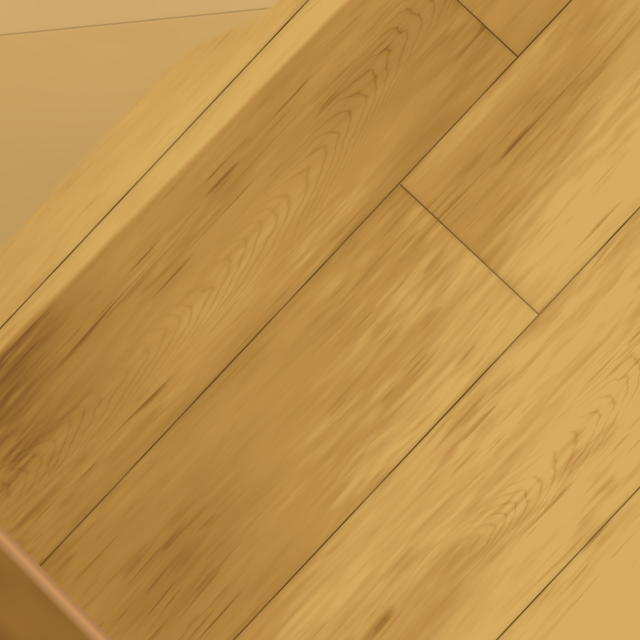
Reproduce this texture procedurally as a Shadertoy shader.

```glsl
#define ALONG vec2(0.6845, 0.729)
#define PLANK_WIDTH 0.2995
#define PLANK_LENGTH 1.6
#define FIRST_SEAM -0.333
#define FIRST_JOINT 1.218
#define STAGGER 0.271
#define SEAM_HALF_WIDTH 0.0007
#define BROAD_STRENGTH 0.75
#define FIBRE_STRENGTH 0.42
#define ARCH_STRENGTH 0.26
#define CRACK_STRENGTH 0.34

const vec3 UMBER = vec3(0.53, 0.35, 0.16);
const vec3 BROWN = vec3(0.67, 0.49, 0.23);
const vec3 HONEY = vec3(0.75, 0.56, 0.29);
const vec3 STRAW = vec3(0.85, 0.68, 0.38);
const vec3 SEAM = vec3(0.38, 0.25, 0.10);
const vec3 WALL = vec3(0.79, 0.63, 0.38);
const vec3 TRIM = vec3(0.67, 0.49, 0.31);

float hash(vec2 p) {
    vec3 q = fract(p.xyx * 0.1031);
    q += dot(q, q.yzx + 33.33);
    return fract((q.x + q.y) * q.z);
}

float noise(vec2 p) {
    vec2 i = floor(p), f = fract(p);
    f = f * f * (3.0 - 2.0 * f);
    return mix(mix(hash(i), hash(i + vec2(1, 0)), f.x),
               mix(hash(i + vec2(0, 1)), hash(i + vec2(1, 1)), f.x), f.y);
}

float fbm(vec2 p) {
    float sum = 0.0, gain = 0.5;
    for (int i = 0; i < 4; i++) {
        sum += gain * noise(p);
        p = p * 2.03 + 17.0;
        gain *= 0.5;
    }
    return sum / 0.9375;
}

// Coverage of a line whose centre lies at signed distance d
float stroke(float d, float halfWidth, float px) {
    return 1.0 - smoothstep(halfWidth - 0.5 * px, halfWidth + px, abs(d));
}

vec3 woodRamp(float tone) {
    float t = clamp(tone, 0.0, 1.0) * 3.0;
    vec3 c = mix(UMBER, BROWN, min(t, 1.0));
    c = mix(c, HONEY, clamp(t - 1.0, 0.0, 1.0));
    return mix(c, STRAW, clamp(t - 2.0, 0.0, 1.0));
}

// Change of tone from the figure of one plank; g is (along, across)
float woodFigure(vec2 g, float across, vec2 seed) {
    vec2 s = g + seed * 7.31;
    s.y += 0.014 * (noise(s * vec2(5.0, 9.0)) - 0.5);
    float broad = fbm(s * vec2(2.2, 11.0)) - 0.5;
    float tone = BROAD_STRENGTH * broad;

    // Short fibres, stronger in patches
    float patchy = smoothstep(0.25, 0.75, noise(s * vec2(5.0, 13.0) + 4.7));
    float fibre = 0.6 * noise(s * vec2(17.0, 150.0)) + 0.4 * noise(s * vec2(30.0, 260.0));
    tone += FIBRE_STRENGTH * (0.4 + 0.6 * patchy) * (fibre - 0.5);

    // Long nested arches down the heart of the plank
    float heart = across - 0.5 + 0.3 * (noise(vec2(s.x * 2.0, seed.y)) - 0.5);
    float phase = g.x * 26.0 + 190.0 * heart * heart + 3.0 * fbm(s * vec2(7.0, 26.0));
    float ring = pow(abs(2.0 * fract(phase) - 1.0), 4.0);
    float figured = smoothstep(0.35, 0.7, noise(s * vec2(3.0, 6.0) + 14.0));
    tone -= ARCH_STRENGTH * ring * figured * exp(-45.0 * heart * heart);

    // Fine pores and a few long splits
    float pore = smoothstep(0.70, 0.95, noise(s * vec2(15.0, 210.0) + 31.0));
    float split = smoothstep(0.84, 0.97, noise(s * vec2(6.0, 130.0) + 63.0));
    float worn = smoothstep(0.4, 0.75, noise(s * vec2(4.0, 12.0) + 9.0));
    return tone - CRACK_STRENGTH * worn * (0.55 * pore + split);
}

void mainImage(out vec4 fragColor, in vec2 fragCoord) {
    vec2 p = fragCoord / iResolution.y;
    float px = 1.0 / iResolution.y;
    vec2 g = vec2(dot(p, ALONG), dot(p, vec2(ALONG.y, -ALONG.x)));

    // Plank layout
    float lane = (g.y - FIRST_SEAM) / PLANK_WIDTH;
    float row = floor(lane), across = fract(lane);
    float shift = FIRST_JOINT - (mod(row, 3.0) == 1.0 ? STAGGER : 0.0);
    float run = (g.x - shift) / PLANK_LENGTH;
    vec2 id = vec2(floor(run), row);
    float seamDist = min(across, 1.0 - across) * PLANK_WIDTH;
    float jointDist = min(fract(run), 1.0 - fract(run)) * PLANK_LENGTH;

    // Lit edge, shaded corner and brighter right side
    float litEdge = -0.306 + 0.036 * p.x;
    float lit = 1.0 - smoothstep(litEdge - 0.007, litEdge + 0.005, g.y);
    float tone = 0.57 + 0.50 * g.y + 0.52 * lit;
    tone += 0.24 * smoothstep(0.55, 1.0, p.x) * smoothstep(-0.1, 0.15, g.y);
    tone -= 0.28 * (1.0 - smoothstep(0.05, 0.5, length(p - vec2(0.1, 0.1))));
    tone += woodFigure(g, across, id + 5.0) * (1.0 - 0.35 * lit);
    vec3 col = woodRamp(tone);

    // Thin seams that fade and deepen along their length
    float wear = 0.45 + 0.5 * noise(g * vec2(16.0, 4.0));
    float gap = min(seamDist, jointDist);
    col *= 1.0 - 0.09 * exp(-gap * 220.0);
    col = mix(col, SEAM, wear * stroke(gap, SEAM_HALF_WIDTH, px));

    // Wall with a thin ledge line
    float wallEdge = -0.42 + 0.05 * smoothstep(0.28, 0.43, p.x)
                   + 0.008 * (noise(p * 9.0) - 0.5);
    float ledge = p.y - 0.945 - 0.1 * p.x;
    vec3 wall = WALL * (0.95 + 0.06 * smoothstep(0.6, 0.95, p.y));
    wall = mix(wall, vec3(0.81, 0.66, 0.43), smoothstep(-0.01, 0.01, ledge));
    wall *= 1.0 - 0.13 * stroke(ledge, 0.001, px);
    wall += 0.02 * (fbm(p * 6.0) - 0.5);
    col = mix(wall, col, smoothstep(wallEdge - 0.006, wallEdge + 0.006, g.y));

    // Threshold trim in the lower corner
    float sill = g.x - 0.131 + 0.06 * p.x;
    vec3 beyond = mix(UMBER, BROWN, 0.5 * noise(g * vec2(30.0, 8.0)));
    vec3 trim = TRIM * (1.0 + 0.18 * exp(-pow((sill + 0.012) / 0.006, 2.0)));
    trim = mix(beyond, trim, smoothstep(-0.030, -0.020, sill));
    col = mix(trim, col, smoothstep(-0.002, 0.002, sill));

    fragColor = vec4(clamp(col, 0.0, 1.0), 1.0);
}
```
